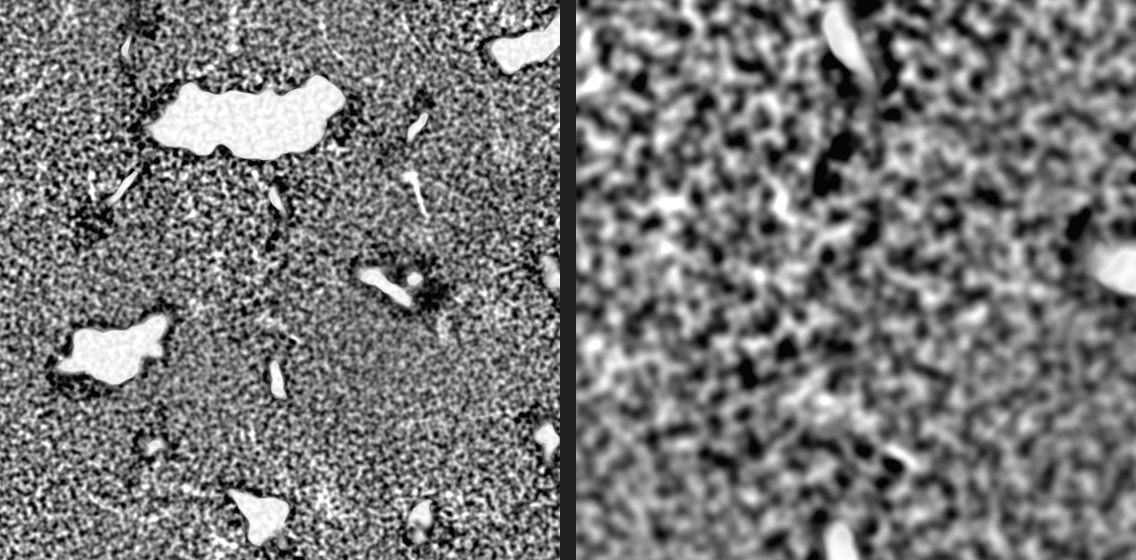
Left: the whole. Right: its middle third, enlarged.
This texture is drawn by a Shadertoy shader. Its source:

```glsl
const float MATRIX_TONE = 0.485;
const float PORE_TONE = 0.955;
const float GRAIN_CONTRAST = 0.64;
const vec2 GRAIN_FREQ = vec2(74.0, 109.0);
const int PORE_COUNT = 14;
const float PORE_SIZE = 0.17;
const float PORE_DECAY = 0.75;
const vec2 PORE_START = vec2(0.45, 0.79);
const vec2 PORE_STEP = vec2(0.7549, 0.5698);
const float EDGE = 0.004;
const float RIM_OFFSET = 0.009;
const float RIM_WIDTH = 0.008;
const float RIM_DEPTH = 0.30;
const float SEAM_WIDTH = 0.006;
const float SEAM_GLOW = 0.34;
const float SEAM_SHADE = 0.13;

float hash(vec2 p) {
    vec3 q = fract(p.xyx * vec3(0.1031, 0.1030, 0.0973));
    q += dot(q, q.yzx + 33.33);
    return fract((q.x + q.y) * q.z);
}

mat2 rotation(float a) {
    float c = cos(a), s = sin(a);
    return mat2(c, s, -s, c);
}

float corner(vec2 cell, vec2 offset) {
    float a = 6.2832 * hash(cell + 71.0);
    return dot(vec2(cos(a), sin(a)), offset);
}

// Gradient noise, centred on zero
float noise(vec2 p) {
    vec2 i = floor(p), f = p - i;
    vec2 u = f * f * f * (f * (f * 6.0 - 15.0) + 10.0);
    vec2 e = vec2(1.0, 0.0);
    float low = mix(corner(i, f), corner(i + e, f - e), u.x);
    float high = mix(corner(i + e.yx, f - e.yx), corner(i + e.xx, f - e.xx), u.x);
    return mix(low, high, u.y);
}

vec2 noise2(vec2 p) {
    return vec2(noise(p), noise(p + vec2(37.2, 91.7)));
}

float bell(float x) {
    return exp(-x * x);
}

// Fine speckle from two turned layers
float grain(vec2 p) {
    float coarse = noise(rotation(0.5) * p * GRAIN_FREQ.x + 13.3);
    float fine = noise(rotation(1.2) * p * GRAIN_FREQ.y + 47.7);
    return coarse + 0.8 * fine;
}

// Signed distance to scattered ragged pores, shrinking along the sequence
float poreDistance(vec2 p) {
    vec2 q = p + 0.065 * noise2(p * 9.0) + 0.024 * noise2(p * 27.0 + 5.0);
    float nearest = 1.0;
    for (int i = 0; i < PORE_COUNT; i++) {
        float k = float(i);
        vec2 centre = fract(PORE_START + k * PORE_STEP);
        float size = PORE_SIZE * pow(k + 1.0, -PORE_DECAY);
        vec2 radius = size * vec2(1.0, mix(0.28, 0.5, hash(vec2(k, 3.0))));
        float turn = min(k, 2.0) * (hash(vec2(k, 8.0)) - 0.5) * 1.3;
        vec2 local = rotation(turn) * (q - centre);
        nearest = min(nearest, (length(local / radius) - 1.0) * radius.y);
    }
    return nearest;
}

// Broken bright seams with dark flanks
float seams(vec2 p) {
    vec2 q = p + 0.03 * noise2(p * 14.0 + 20.0);
    float tone = 0.0;
    for (int i = 0; i < 2; i++) {
        float k = float(i);
        float freq = 3.4 + 1.7 * k;
        float d = abs(noise(q * freq + 17.0 * k + 4.6)) / freq;
        float broken = smoothstep(0.0, 0.3, noise(p * 7.0 + 31.0 * k));
        float shaded = smoothstep(-0.2, 0.3, noise(p * 5.0 + 53.0 + k));
        tone += SEAM_GLOW * broken * bell(d / SEAM_WIDTH);
        tone -= SEAM_SHADE * shaded * bell((d - 0.014) / 0.009);
    }
    return tone;
}

void mainImage(out vec4 fragColor, in vec2 fragCoord) {
    vec2 p = fragCoord / iResolution.y;
    float speckle = grain(p);

    // Matrix with uneven contrast and pale patches
    float contrast = GRAIN_CONTRAST * (1.0 + 0.55 * noise(p * 3.0 + 8.4));
    float tone = MATRIX_TONE + contrast * speckle + seams(p);
    tone += 0.22 * smoothstep(0.28, 0.5, noise(p * 13.0 + 60.0));

    // Dark rims and white pores
    float d = poreDistance(p) + 0.005 * speckle;
    tone -= RIM_DEPTH * bell((d - RIM_OFFSET) / RIM_WIDTH);
    float pore = 1.0 - smoothstep(-EDGE, EDGE, d);
    tone = mix(tone, PORE_TONE + 0.13 * speckle, pore);

    fragColor = vec4(vec3(clamp(tone, 0.02, 1.0)), 1.0);
}
```
